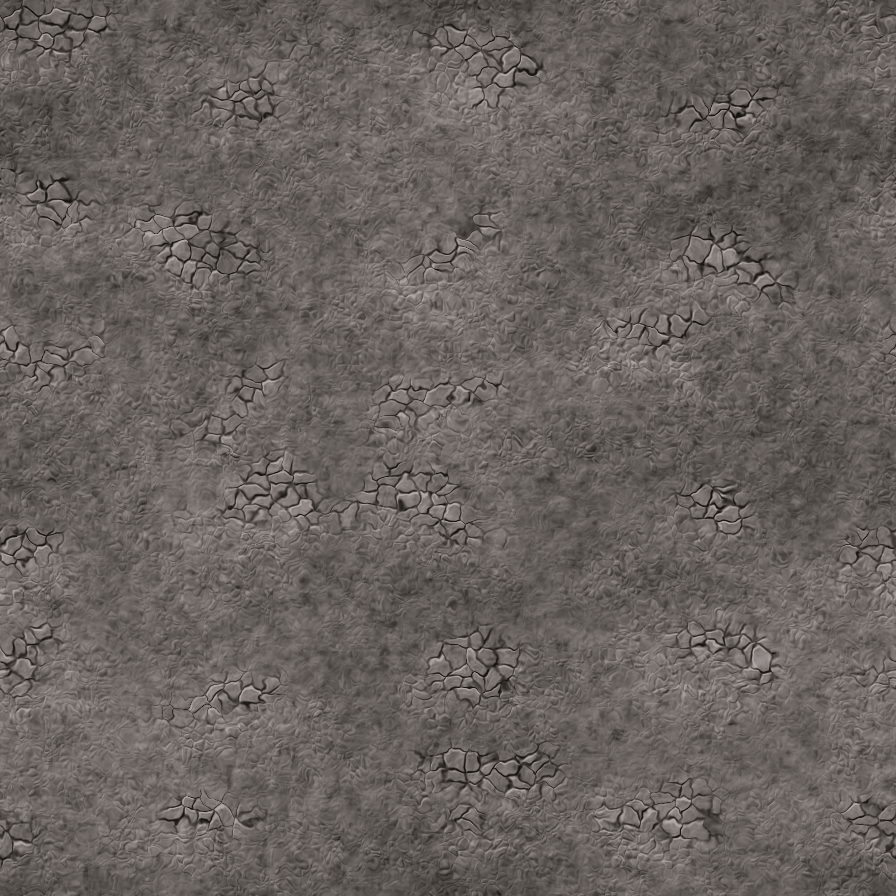
This texture is drawn by a WebGL 1 fragment shader. Its source:

```glsl
precision highp float;
// Dry grey-brown earth with pebbly grit and scattered patches of cracked mud, tiling at the edges.

uniform vec2 u_resolution;

const vec3 SHADOW_SOIL = vec3(0.22, 0.20, 0.18);
const vec3 PALE_DUST = vec3(0.58, 0.55, 0.54);
const vec2 PATCH_GRID = vec2(4.0, 6.0);
const vec2 PATCH_RADIUS = vec2(0.085, 0.033);
const vec2 TO_LIGHT = vec2(-0.0011, 0.0021);
const vec2 PLATE_PERIOD = vec2(52.0, 62.0);
const vec2 CRUMB_PERIOD = vec2(84.0, 92.0);
const vec2 PEBBLE_PERIOD = vec2(136.0, 144.0);

float hash(vec2 p) {
  vec3 q = fract(vec3(p.xyx) * vec3(0.1031, 0.1030, 0.0973));
  q += dot(q, q.yzx + 33.33);
  return fract((q.x + q.y) * q.z);
}

vec2 hash2(vec2 p) {
  return vec2(hash(p + 3.7), hash(p + 71.3));
}

// Value noise that wraps after "period" cells
float noise(vec2 p, vec2 period) {
  vec2 q = p * period;
  vec2 f = fract(q);
  f = f * f * (3.0 - 2.0 * f);
  vec2 a = mod(floor(q), period);
  vec2 b = mod(a + 1.0, period);
  return mix(mix(hash(a), hash(vec2(b.x, a.y)), f.x),
             mix(hash(vec2(a.x, b.y)), hash(b), f.x), f.y);
}

float fbm(vec2 p, vec2 period) {
  float sum = 0.0;
  float amp = 0.5;
  for (int i = 0; i < 3; i++) {
    sum += amp * noise(p, period);
    period *= 2.0;
    amp *= 0.6;
  }
  return sum / 0.98;
}

vec2 bend(vec2 p, vec2 period) {
  return vec2(fbm(p, period), fbm(p + 0.37, period)) - 0.5;
}

// Wrapping cells: x = gap to the nearest border, y = random value of the cell
vec2 cells(vec2 p, vec2 period) {
  vec2 q = p * period;
  vec2 base = floor(q);
  vec2 nearest = vec2(8.0, 0.0);
  float second = 8.0;
  for (int j = -1; j <= 1; j++) {
    for (int i = -1; i <= 1; i++) {
      vec2 cell = base + vec2(float(i), float(j));
      vec2 key = mod(cell, period);
      float d = length(cell + hash2(key) - q);
      second = min(second, max(d, nearest.x));
      if (d < nearest.x) nearest = vec2(d, hash(key + 19.1));
    }
  }
  return vec2(second - nearest.x, nearest.y);
}

// Jittered, tilted patches: x = cracked core, y = pale dusty halo below it
vec2 mudPatches(vec2 p) {
  vec2 base = floor(p * PATCH_GRID + vec2(0.5, 0.0));
  vec2 cover = vec2(0.0);
  for (int j = -1; j <= 1; j++) {
    for (int i = -1; i <= 1; i++) {
      vec2 cell = base + vec2(float(i), float(j));
      vec2 key = mod(cell, PATCH_GRID) + 11.0;
      vec2 jitter = (hash2(key) - 0.5) * vec2(0.45, 0.6);
      vec2 d = p - (cell + vec2(0.0, 0.5) + jitter) / PATCH_GRID;
      float tilt = mix(-0.35, 0.55, hash(key + 5.0));
      float c = cos(tilt);
      float s = sin(tilt);
      vec2 q = vec2(c * d.x + s * d.y, c * d.y - s * d.x) / PATCH_RADIUS;
      vec2 below = (q + vec2(0.15, 0.6)) * vec2(0.8, 0.6);
      float strength = mix(0.65, 1.0, hash(key + 8.0));
      cover = max(cover, strength * vec2(exp(-dot(q, q)), exp(-dot(below, below))));
    }
  }
  return cover;
}

// Raised lumps parted by cracks, each with its own height
float lumps(vec2 cell, float edge) {
  return smoothstep(0.0, edge, cell.x) * (0.25 + 0.85 * cell.y);
}

// Surface height; amounts: x = plates, y = crumbs, z = pebbles
float soilHeight(vec2 p, vec3 amounts) {
  vec3 layers = vec3(lumps(cells(p, PLATE_PERIOD), 0.25),
                     lumps(cells(p, CRUMB_PERIOD), 0.35),
                     lumps(cells(p, PEBBLE_PERIOD), 0.6));
  return dot(layers, amounts) + 0.75 * fbm(p, vec2(90.0));
}

void main() {
  vec2 uv = gl_FragCoord.xy / u_resolution;

  // Ragged patch outlines and bent cracks
  vec2 cover = mudPatches(uv + 0.09 * bend(uv, vec2(12.0)));
  vec2 p = uv + 0.020 * bend(uv, vec2(45.0));
  float plates = smoothstep(0.20, 0.62, cover.x + 0.35 * (noise(uv, vec2(26.0)) - 0.5));
  float crumbs = smoothstep(0.15, 0.75, cover.y) * (1.0 - 0.8 * plates);
  float pebbles = (0.25 + 0.75 * noise(uv, vec2(20.0))) * (1.0 - 0.7 * plates);
  vec3 amounts = vec3(0.9 * plates, 0.65 * crumbs, 0.55 * pebbles);

  // Relief lit from the upper left
  float slope = soilHeight(p, amounts) - soilHeight(p + TO_LIGHT, amounts);

  // Broken dark fissures of uneven width, and small pits
  vec2 plate = cells(p, PLATE_PERIOD);
  float width = mix(0.04, 0.42, noise(uv, vec2(38.0)));
  float fissure = plates * (1.0 - smoothstep(0.02, width, plate.x));
  float pit = smoothstep(0.74, 0.95, noise(uv, vec2(125.0)));

  // Broad stains, dust and grain
  float tone = 0.47 + 0.48 * (fbm(uv, vec2(4.0, 6.0)) - 0.5);
  tone += 0.26 * cover.y + 0.16 * plates * plate.y;
  tone += 0.55 * (fbm(uv + 0.21, vec2(80.0)) - 0.5);
  tone += 0.72 * slope - 0.55 * fissure - 0.20 * pit;
  gl_FragColor = vec4(mix(SHADOW_SOIL, PALE_DUST, clamp(tone, -0.35, 1.3)), 1.0);
}
```
